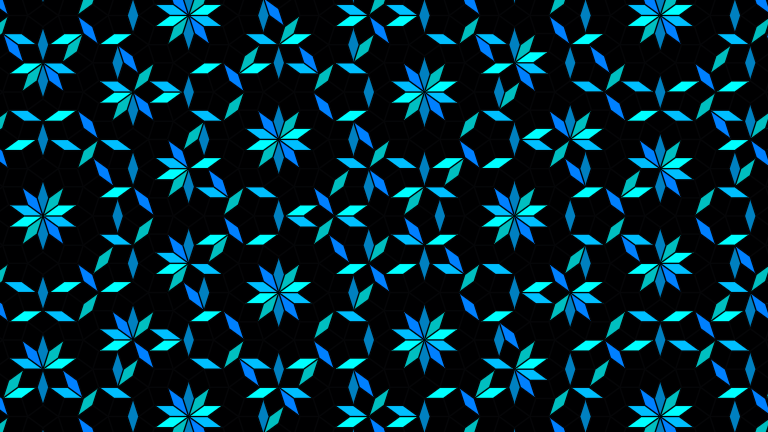
A Shadertoy shader for this pattern:

```glsl
#define EDGES_PER_HEIGHT 22.72
#define STAR_CENTRE vec2(0.0995, 0.5)
#define GRID_OFFSET 0.5
#define GRID_SKEW 0.012
#define INSET 0.035
#define SEAM_WIDTH 0.035
#define SEAM_COLOUR vec3(0.022, 0.024, 0.028)
#define GROUND vec3(0.0, 0.0, 0.004)

const float FIFTH_TURN = 1.25663706;

// One colour for each direction of the narrow rhombs
const vec3 PETALS[5] = vec3[5](
    vec3(0.0, 0.75, 1.0),
    vec3(0.0, 0.75, 0.75),
    vec3(0.0, 0.5, 1.0),
    vec3(0.0, 1.0, 1.0),
    vec3(0.0, 0.5, 0.75));

float cross2(vec2 a, vec2 b) { return a.x * b.y - a.y * b.x; }

vec2 axis(int i) {
    float angle = FIFTH_TURN * float(i);
    return vec2(cos(angle), sin(angle));
}

// Phase of each of the five families of parallel grid lines
float phase(int i) {
    return GRID_OFFSET + GRID_SKEW * cos(2.0 * FIFTH_TURN * float(i));
}

// Inner distance to the rhomb dual to the crossing of lines k.x and k.y
float rhombDistance(vec2 p, int i, int j, vec2 k) {
    vec2 a = axis(i), b = axis(j);
    float area = cross2(a, b);
    vec2 offset = k - vec2(phase(i), phase(j));
    vec2 crossing = vec2(offset.x * b.y - offset.y * a.y,
                         offset.y * a.x - offset.x * b.x) / area;
    vec2 corner = k.x * a + k.y * b;
    for (int m = 0; m < 5; m++) {
        if (m == i || m == j) continue;
        vec2 e = axis(m);
        corner += ceil(dot(crossing, e) + phase(m)) * e;
    }
    vec2 local = vec2(cross2(p - corner, b), cross2(a, p - corner)) / area;
    vec2 side = min(local, 1.0 - local);
    return min(side.x, side.y) * abs(area);
}

void mainImage(out vec4 fragColor, in vec2 fragCoord) {
    vec2 p = (fragCoord / iResolution.y - STAR_CENTRE) * EDGES_PER_HEIGHT;
    float soft = 0.7 * EDGES_PER_HEIGHT / iResolution.y;
    vec2 gridPoint = 0.4 * p;
    vec3 colour = GROUND;

    // Visit the nearest crossings of every pair of line families
    for (int i = 0; i < 5; i++) {
        for (int span = 1; span <= 2; span++) {
            int j = (i + span) % 5;
            vec2 base = floor(vec2(dot(gridPoint, axis(i)) + phase(i),
                                   dot(gridPoint, axis(j)) + phase(j)));
            for (int n = 0; n < 4; n++) {
                float d = rhombDistance(p, i, j, base + vec2(n % 2, n / 2));
                if (span == 2) {
                    // Narrow rhombs are lit
                    colour += PETALS[i] * smoothstep(INSET - soft, INSET + soft, d);
                } else if (d > 0.0) {
                    // Wide rhombs stay dark, with a faint seam
                    colour += SEAM_COLOUR * (1.0 - smoothstep(0.0, SEAM_WIDTH + soft, d));
                }
            }
        }
    }
    fragColor = vec4(min(colour, 1.0), 1.0);
}
```
